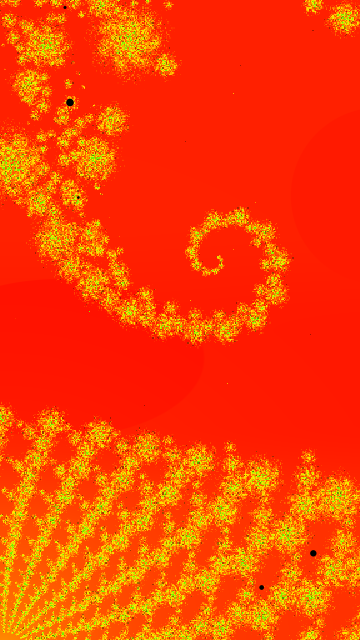
Write a Shadertoy shader that draws this background.

```glsl
// A fractal coastline in hot colours: a curled tail, a twin-hub cluster and a
// fan of rays. Spiral beads are placed by polar formulas, merged into one
// density field and broken into fine grains that run from orange to lime.

const float GRID = 768.0;               // canvas height in layout units, y down
const float GRAIN = 1.5;                // size of one speck
const vec2 TAIL_CENTER = vec2(258.0, 312.0);
const vec2 FAN_CENTER = vec2(5.0, 775.0);
const vec2 TWIN_CENTER = vec2(84.0, 123.0);
const int TAIL_BEADS = 20;
const int FAN_RAYS = 9;
const int RAY_BEADS = 16;
const float RAY_SHRINK = 0.835;
const float BEAD_ARMS = 7.0;
const float SCATTER_CELL = 17.0;        // spacing of the loose beads
const float MAX_HEAT = 1.45;

float hash(vec2 p) {
    vec3 q = fract(vec3(p.xyx) * 0.1031);
    q += dot(q, q.yzx + 33.33);
    return fract((q.x + q.y) * q.z);
}

vec2 polar(float radius, float angle) {
    return radius * vec2(cos(angle), -sin(angle));
}

float segmentDistance(vec2 p, vec2 a, vec2 b) {
    vec2 ab = b - a;
    return length(p - a - ab * clamp(dot(p - a, ab) / dot(ab, ab), 0.0, 1.0));
}

// One spiral hub with dotted arms and a hot core
float bead(vec2 p, vec2 center, float size) {
    vec2 q = (p - center) / size;
    float r2 = dot(q, q);
    if (r2 > 1.5) return 0.0;
    float r = sqrt(r2), depth = log(r + 0.03);
    float arm = 0.5 + 0.5 * cos(BEAD_ARMS * atan(q.y, q.x) + 6.0 * depth + center.x);
    float dots = 0.65 + 0.35 * cos(13.0 * depth);
    float body = smoothstep(1.22, 0.3, r) * mix(0.36, 0.8, arm * dots);
    return body + 0.5 * exp(-12.0 * r2);
}

// Small loose beads, one per jittered cell, kept where the mask allows
float scatter(vec2 p, float mask) {
    float d = 0.0;
    vec2 home = floor(p / SCATTER_CELL);
    for (int k = 0; k < 9; k++) {
        vec2 cell = home + vec2(k % 3 - 1, k / 3 - 1);
        vec2 center = (cell + vec2(hash(cell + 13.0), hash(cell + 57.0))) * SCATTER_CELL;
        float size = mix(5.0, 14.0, hash(cell + 91.0)) * mask;
        d = max(d, bead(p, center, max(size, 0.1)));
    }
    return d;
}

// Tail that uncoils from its centre towards the upper left
float tail(vec2 p) {
    float d = 0.0;
    for (int i = 0; i < TAIL_BEADS; i++) {
        float n = float(i);
        float turn = 4.75 - 0.31 * n - 0.012 * n * n;
        float bend = max(turn, 0.0), flare = max(turn - 2.9, 0.0);
        float r = 50.0 * exp(0.4 * turn - 0.073 * bend * bend + 0.32 * flare * flare);
        float angle = 1.484 - turn;
        float size = min(1.5 + 0.31 * r, 8.0 + 0.14 * r);
        d = max(d, bead(p, TAIL_CENTER + polar(r, angle), size));
        d = max(d, 0.85 * bead(p, TAIL_CENTER + polar(0.9 * r, angle + 0.17), 0.72 * size));
        d = max(d, 0.85 * bead(p, TAIL_CENTER + polar(0.97 * r, angle - 0.3), 0.6 * size));
        if (turn > 0.5)
            d = max(d, 0.8 * bead(p, TAIL_CENTER + polar(0.79 * r, angle - 0.08), 0.6 * size));
    }
    return d;
}

// Rays of beads shrinking towards the lower left corner
float fan(vec2 p) {
    float d = 0.0;
    for (int k = 0; k < FAN_RAYS; k++) {
        float n = float(k), s = 1.0;
        float reach = 272.0 + 0.77 * n * n * n;
        for (int j = 0; j < RAY_BEADS; j++) {
            float r = reach * s, size = 0.088 * r;
            float angle = 1.588 - 0.232 * n + 0.0061 * n * n
                        + (0.32 - 0.096 * n) * (1.0 - s);
            d = max(d, bead(p, FAN_CENTER + polar(r, angle), size));
            d = max(d, 0.9 * bead(p, FAN_CENTER + polar(0.91 * r, angle + 0.02), 0.8 * size));
            d = max(d, 0.8 * bead(p, FAN_CENTER + polar(0.95 * r, angle + 0.09), 0.6 * size));
            d = max(d, 0.7 * bead(p, FAN_CENTER + polar(0.98 * r, angle + 0.14), 0.35 * size));
            s *= RAY_SHRINK;
        }
    }
    return d;
}

// Hubs in point symmetry about a small black island, with loose beads between
float cluster(vec2 p) {
    float d = 0.0;
    for (float side = -1.0; side < 2.0; side += 2.0) {
        vec2 q = side * (p - TWIN_CENTER);
        d = max(d, bead(q, vec2(71, -75), 54.0));
        d = max(d, bead(q, vec2(29, 68), 36.0));
        d = max(d, bead(q, vec2(-50, -22), 25.0));
        d = max(d, bead(q, vec2(115, -45), 20.0));
        d = max(d, bead(q, vec2(-38, 118), 24.0));
    }
    float band = min(segmentDistance(p, vec2(20, 0), vec2(95, 200)),
                     segmentDistance(p, vec2(30, 195), vec2(110, 310)));
    band = min(band, segmentDistance(p, vec2(0, 5), vec2(185, 5)) + 12.0);
    d = max(d, 0.85 * scatter(p, smoothstep(50.0, 22.0, band)));
    d = max(d, bead(p, vec2(414, 22), 26.0));
    return max(d, bead(p, vec2(376, 4), 17.0));
}

// Quiet red plains with faint level steps and an orange glow at the fan
float plains(vec2 p) {
    float h = mix(0.125, 0.09, smoothstep(260.0, 400.0, p.y));
    float basin = length((p - vec2(70, 430)) / vec2(175, 95));
    h = mix(h, 0.06, smoothstep(1.01, 0.99, basin));
    h = mix(h, 0.1, smoothstep(107.0, 105.0, length(p - vec2(455, 235))));
    h += 0.09 * smoothstep(510.0, 640.0, p.y);
    return h + 0.38 * exp(-length(p - FAN_CENTER) / 120.0);
}

float island(vec2 p, vec2 center, float size) {
    return smoothstep(size + 0.8, size - 0.8, length(p - center));
}

void mainImage(out vec4 fragColor, in vec2 fragCoord) {
    vec2 p = vec2(fragCoord.x, iResolution.y - fragCoord.y) * GRID / iResolution.y;
    float density = max(cluster(p), max(tail(p), fan(p)));

    // Grains: separate hashes decide presence, heat and shade
    vec2 cell = floor(p / GRAIN);
    float heat = hash(cell + 71.0);
    float present = step(hash(cell), smoothstep(0.02, 0.5, density));
    float h = plains(p) + present * density * (0.22 + 1.4 * heat * sqrt(heat));
    h = min(h, MAX_HEAT);
    float shade = 1.0 - 0.35 * present * step(0.95, hash(cell + 143.0));
    vec3 color = shade * vec3(clamp(1.9 - h, 0.0, 1.0), min(h, 0.93), 0.0);

    float black = max(island(p, TWIN_CENTER, 4.5), island(p, vec2(376, 664), 3.8));
    black = max(black, max(island(p, vec2(314, 705), 2.8), island(p, vec2(78, 9), 1.8)));
    black = max(black, island(p, vec2(94, 237), 1.6));
    fragColor = vec4(color * (1.0 - black), 1.0);
}
```
